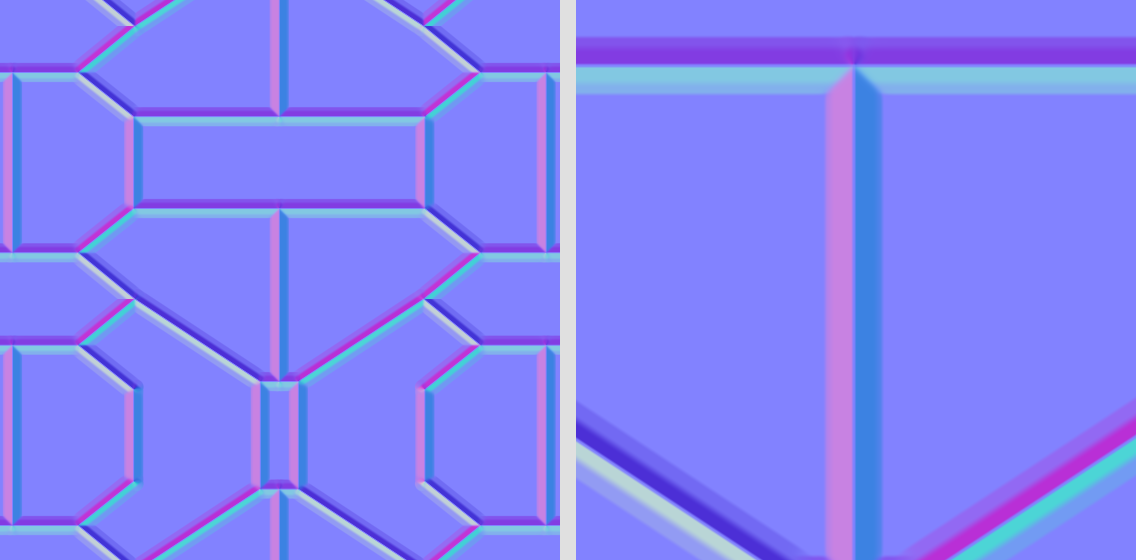
Left: the whole. Right: its middle third, enlarged.
Reproduce this texture map procedurally as a WebGL 2 fragment shader.

```glsl
#version 300 es
precision highp float;

uniform vec2 u_resolution;
out vec4 fragColor;

// Bevel strength across a groove; diagonals are steeper with a softer shoulder
float bevel(float d, vec2 away) {
    float diagonal = 2.0 * abs(away.x * away.y);
    float core = mix(mix(0.0115, 0.015, abs(away.x)), 0.0105, diagonal);
    float rim = mix(0.0185, 0.021, diagonal);
    float shoulder = mix(0.65, 0.27, diagonal) * (1.0 - smoothstep(rim - 0.003, rim, d));
    float profile = mix(shoulder, 1.0, 1.0 - smoothstep(core - 0.004, core + 0.002, d));
    return 0.275 * (1.0 + 0.45 * diagonal) * profile * smoothstep(0.0, 0.0018, d);
}

// Slope toward a segment in xy, its nearness weight in z
vec3 groove(vec2 p, vec4 ends) {
    vec2 along = ends.zw - ends.xy;
    vec2 offset = p - ends.xy;
    offset -= along * clamp(dot(offset, along) / dot(along, along), 0.0, 1.0);
    float d = length(offset);
    vec2 away = offset / max(d, 1e-5);
    float weight = exp(-700.0 * d);
    return vec3(-away * bevel(d, away) * weight, weight);
}

void main() {
    vec2 uv = gl_FragCoord.xy / u_resolution;

    // Mirror each tile into one quarter, keeping the flips for the slopes
    vec2 period = vec2(0.953, 0.974);
    vec2 centered = mod(uv - vec2(0.4987, 0.7096) + 0.5 * period, period) - 0.5 * period;
    vec2 flip = mix(vec2(-1.0), vec2(1.0), step(0.0, centered));
    vec2 quarter = abs(centered);

    // Side octagons recur twice per tile, so they fold once more
    float octagonFlip = quarter.y > 0.2435 ? -1.0 : 1.0;
    vec2 eighth = vec2(quarter.x, min(quarter.y, 0.487 - quarter.y));

    vec4 octagon[5] = vec4[5](
        vec4(0.260, 0.000, 0.260, 0.082),
        vec4(0.260, 0.082, 0.359, 0.161),
        vec4(0.359, 0.161, 0.477, 0.161),
        vec4(0.4765, 0.000, 0.4765, 0.161),
        vec4(0.359, 0.161, 0.258, 0.2435));
    vec4 inlay[5] = vec4[5](
        vec4(0.000, 0.082, 0.260, 0.082),
        vec4(0.000, 0.082, 0.000, 0.391),
        vec4(0.258, 0.2435, 0.034, 0.391),
        vec4(0.000, 0.391, 0.034, 0.391),
        vec4(0.034, 0.391, 0.034, 0.487));

    // Blend the nearest grooves so that their mitres stay smooth
    vec3 total = vec3(0.0, 0.0, 1e-12);
    for (int i = 0; i < 5; i++) {
        total += groove(eighth, octagon[i]) * vec3(1.0, octagonFlip, 1.0);
        total += groove(quarter, inlay[i]);
    }
    vec2 slope = flip * total.xy / total.z;

    // Encode the slope as a tangent-space normal
    fragColor = vec4(0.51 + slope, 1.0 - 0.41 * length(slope), 1.0);
}
```
